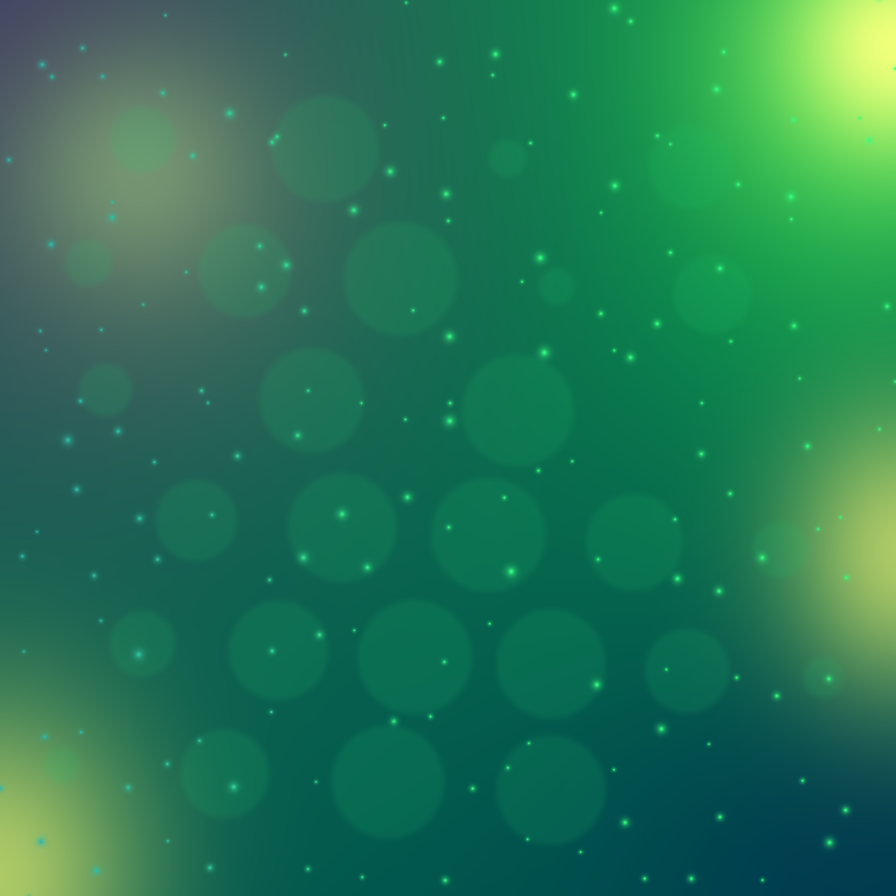
A three.js fragment shader for this background:

```glsl
// Blurred green backdrop with warm corner glows, faint bokeh discs and sparkles.
// Gaussian glows tint a vertical gradient; discs sit in tilted rows and
// sparkles come from a jittered grid of hashed cells.

varying vec2 vUv;

// Backdrop colours
const vec3 DEEP_TEAL = vec3(0.0, 0.35, 0.30);
const vec3 MID_GREEN = vec3(0.04, 0.50, 0.30);
const vec3 EMERALD = vec3(0.05, 0.65, 0.29);
const vec3 VIOLET = vec3(0.25, 0.24, 0.38);
const vec3 NAVY = vec3(0.0, 0.23, 0.31);
const vec3 MOSS = vec3(0.36, 0.47, 0.39);
const vec3 SAGE = vec3(0.50, 0.63, 0.46);
const vec3 LIME = vec3(0.46, 0.92, 0.36);
const vec3 LEMON = vec3(0.94, 1.0, 0.48);
const vec3 STRAW = vec3(0.68, 0.79, 0.40);

// Bokeh discs
const vec3 DISC_COLOR = vec3(0.12, 0.78, 0.42);
const float DISC_OPACITY = 0.14;
const float DISC_RADIUS = 0.059;
const float DISC_MIN_RADIUS = 0.005;
const float DISC_BLUR = 0.006;
const float SMALL_DISC = 0.33;
const float FIRST_ROW = 0.827;
const float ROW_STEP = 0.1406;
const float ROW_TILT = 0.05;
const int ROWS = 6;
const int MAX_COLUMNS = 6;

// Sparkles
const vec3 SPARK_TEAL = vec3(0.18, 0.72, 0.66);
const vec3 SPARK_GREEN = vec3(0.20, 1.0, 0.50);
const float SPARK_CELLS = 13.0;
const float SPARK_DENSITY = 0.92;
const float SPARK_MIN_RADIUS = 0.0024;
const float SPARK_RADIUS_RANGE = 0.0045;

// Sine-free hash: one cell to three values in 0..1
vec3 hash32(vec2 cell) {
  vec3 h = fract(cell.xyx * vec3(0.1031, 0.1030, 0.0973));
  h += dot(h, h.yxz + 33.33);
  return fract((h.xxy + h.yzz) * h.zyx);
}

float glow(vec2 p, vec2 center, vec2 radius) {
  vec2 q = (p - center) / radius;
  return exp(-dot(q, q));
}

vec3 backdrop(vec2 p) {
  vec3 color = mix(DEEP_TEAL, MID_GREEN, p.y);
  color = mix(color, EMERALD, 0.9 * glow(p, vec2(0.93, 0.86), vec2(0.26, 0.32)));
  color = mix(color, VIOLET, glow(p, vec2(0.0, 1.0), vec2(0.42, 0.55)));
  color = mix(color, NAVY, glow(p, vec2(1.0, 0.0), vec2(0.36, 0.26)));
  color = mix(color, MOSS, 0.6 * glow(p, vec2(0.17, 0.77), vec2(0.24)));
  color = mix(color, SAGE, 0.8 * glow(p, vec2(0.155, 0.81), vec2(0.125)));
  color = mix(color, STRAW, glow(p, vec2(1.01, 0.385), vec2(0.13, 0.16)));
  color = mix(color, STRAW, glow(p, vec2(-0.01, 0.02), vec2(0.17, 0.20)));
  color = mix(color, LIME, glow(p, vec2(1.0, 0.94), vec2(0.20, 0.19)));
  return mix(color, LEMON, glow(p, vec2(1.0, 0.95), vec2(0.10)));
}

// Start, pitch and disc count of a row
vec3 rowLayout(int row) {
  if (row == 0) return vec3(0.159, 0.204, 4.0);
  if (row == 1) return vec3(0.099, 0.174, 5.0);
  if (row == 2) return vec3(0.118, 0.230, 3.0);
  if (row == 3) return vec3(0.219, 0.163, 5.0);
  if (row == 4) return vec3(0.159, 0.152, 6.0);
  return vec3(0.069, 0.182, 4.0);
}

// Discs swell towards the middle column; one diagonal stays small
vec3 addDiscs(vec3 color, vec2 p) {
  for (int row = 0; row < ROWS; row++) {
    vec3 layout_ = rowLayout(row);
    for (int column = 0; column < MAX_COLUMNS; column++) {
      if (float(column) >= layout_.z) break;
      float x = layout_.x + layout_.y * float(column);
      float y = FIRST_ROW - ROW_STEP * float(row) - ROW_TILT * (x - 0.5);
      float radius = DISC_MIN_RADIUS + DISC_RADIUS * 4.0 * x * (1.0 - x);
      if (column - row == 2) radius *= SMALL_DISC;
      float d = length(p - vec2(x, y)) - radius;
      float cover = 1.0 - smoothstep(-DISC_BLUR, DISC_BLUR, d);
      color = mix(color, DISC_COLOR, DISC_OPACITY * cover);
    }
  }
  return color;
}

// Each cell holds at most one sparkle: a wide halo with a bright core
vec3 addSparkles(vec3 color, vec2 p) {
  vec3 tint = mix(SPARK_TEAL, SPARK_GREEN, smoothstep(0.0, 0.6, p.x));
  vec2 home = floor(p * SPARK_CELLS);
  for (int j = -1; j <= 1; j++) {
    for (int i = -1; i <= 1; i++) {
      vec2 cell = home + vec2(float(i), float(j));
      vec3 rnd = hash32(cell + 17.0);
      vec3 kind = hash32(cell + 71.0);
      if (kind.x > SPARK_DENSITY) continue;
      vec2 center = (cell + rnd.xy) / SPARK_CELLS;
      float radius = SPARK_MIN_RADIUS + SPARK_RADIUS_RANGE * rnd.z * rnd.z;
      float halo = glow(p, center, vec2(radius));
      float core = glow(p, center, vec2(0.4 * radius));
      color = mix(color, tint, min(0.5 * halo + 0.5 * core, 1.0));
    }
  }
  return color;
}

void main() {
  vec3 color = addDiscs(backdrop(vUv), vUv);
  gl_FragColor = vec4(addSparkles(color, vUv), 1.0);
}
```
